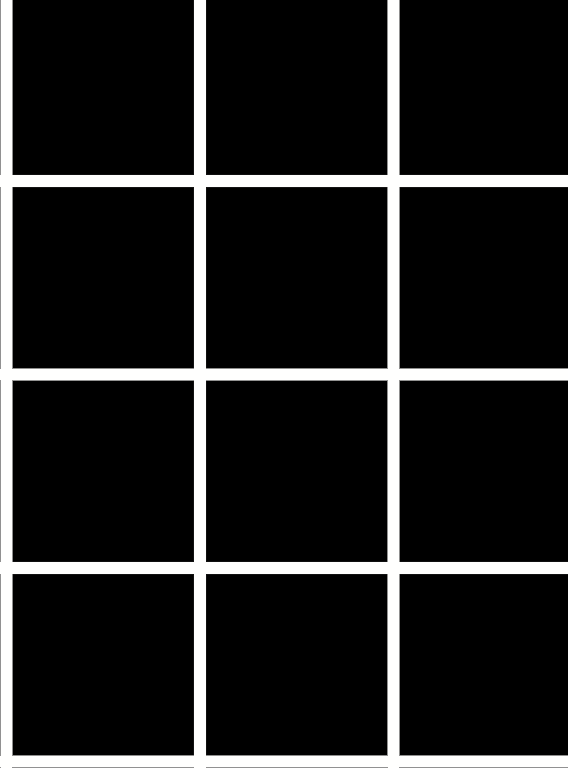
This pattern is drawn by a WebGL 1 fragment shader. Its source:

```glsl
precision highp float;
// A square grid of white bars over black tiles, slightly cropped at the edges.
// Each axis measures the distance to its nearest bar centre by a repeat;
// the union of both bar sets is filled with a pixel-wide smooth edge.

uniform vec2 u_resolution;

// Distance to the nearest bar centre on each axis
vec2 barDistance(vec2 p, float period, float firstBar) {
    return abs(fract((p - firstBar) / period + 0.5) - 0.5) * period;
}

void main() {
    // Canvas units: the height is 1
    vec2 p = gl_FragCoord.xy / u_resolution.y;
    float pixel = 1.0 / u_resolution.y;

    // Crossing bars, joined by the smaller distance
    vec2 d = barDistance(p, 0.25195, 0.00846);
    float edge = min(d.x, d.y) - 0.0079;
    float bar = clamp(0.5 - edge / pixel, 0.0, 1.0);

    // Black tiles and nearly pure white bars
    vec3 color = mix(vec3(0.0), vec3(1.0, 1.0, 0.995), bar);
    gl_FragColor = vec4(color, 1.0);
}
```
